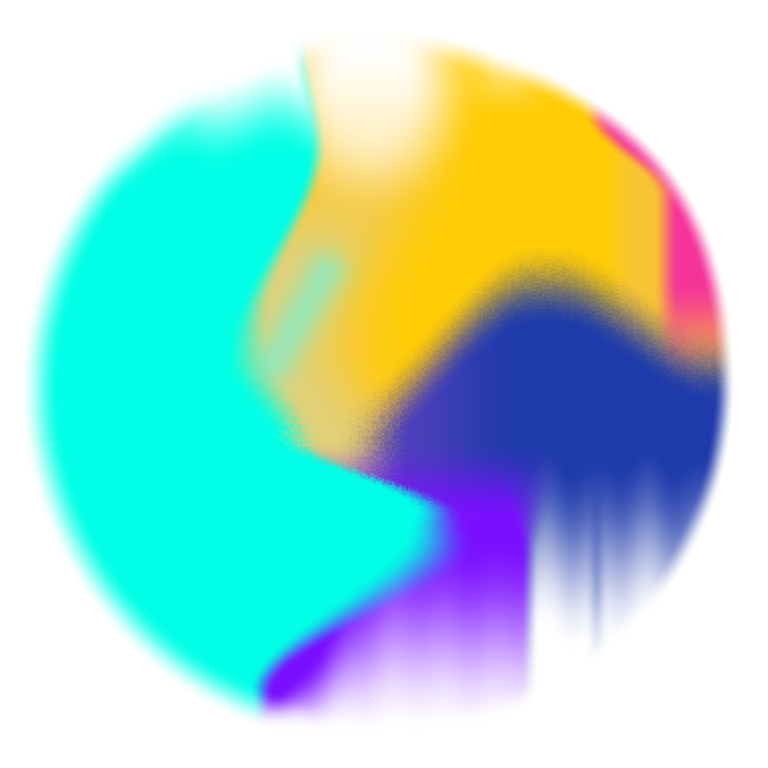
A WebGL 1 fragment shader for this background:

```glsl
precision highp float;
// A soft disc of flowing colour on white: teal, yellow, navy, violet and pink.
// Each colour is a smooth mask along a curved border, laid over the one before;
// separate fades dissolve the rim, and a fine grain roughens the inner borders.
uniform vec2 u_resolution;

// Smooth step that also accepts falling limits.
float ramp(float a, float b, float x) {
  float t = clamp((x - a) / (b - a), 0.0, 1.0);
  return t * t * (3.0 - 2.0 * t);
}

float bump(float centre, float width, float x) {
  float t = (x - centre) / width;
  return exp(-t * t);
}

float hash(vec2 p) {
  return fract(sin(dot(p, vec2(127.1, 311.7))) * 43758.5453);
}

float segmentDistance(vec2 p, vec2 a, vec2 b) {
  vec2 ab = b - a;
  return length(p - a - ab * clamp(dot(p - a, ab) / dot(ab, ab), 0.0, 1.0));
}

// Horizontal place of the winding right border of the teal.
float tealBorder(float y) {
  return 0.326 + 0.088 * ramp(0.56, 0.81, y) - 0.024 * ramp(0.80, 0.95, y)
    + 0.06 * ramp(0.54, 0.42, y) + 0.185 * ramp(0.43, 0.33, y)
    - 0.23 * ramp(0.30, 0.10, y);
}

// Yellow field with its pale sand strip, mint streak and cream glow.
vec3 warmField(vec2 p, float fromTeal) {
  vec3 c = mix(vec3(0.97, 0.79, 0.24), vec3(1.0, 0.80, 0.02), ramp(0.07, 0.22, fromTeal));
  c = mix(c, vec3(0.97, 0.77, 0.20), ramp(0.78, 0.83, p.x));
  float sand = ramp(0.17, 0.03, fromTeal) * ramp(0.78, 0.64, p.y);
  c = mix(c, vec3(0.87, 0.82, 0.50), sand * 0.9);
  float streak = segmentDistance(p, vec2(0.425, 0.645), vec2(0.358, 0.53));
  c = mix(c, vec3(0.50, 0.93, 0.80), 0.7 * bump(0.0, 0.028, streak));
  vec3 cream = mix(vec3(1.0, 0.95, 0.80), vec3(1.0), ramp(0.82, 0.95, p.y));
  float glow = length((p - vec2(0.483, 0.885)) * vec2(1.0, 0.85));
  c = mix(c, cream, ramp(0.15, 0.04, glow));
  float rimGlow = bump(0.66, 0.045, p.x) * ramp(0.84, 0.93, p.y);
  return mix(c, vec3(1.0, 0.95, 0.75), 0.7 * rimGlow);
}

void main() {
  vec2 p = gl_FragCoord.xy / u_resolution;
  float grain = hash(floor(p * 380.0)) - 0.5;
  float fromTeal = p.x - tealBorder(p.y);
  fromTeal += 0.02 * grain * bump(0.42, 0.07, p.y);
  vec3 color = warmField(p, fromTeal);

  // Navy dome, more purple at its left.
  float domeTop = 0.43 + 0.20 * ramp(0.43, 0.70, p.x) - 0.10 * ramp(0.72, 0.93, p.x);
  float navy = ramp(-0.055, 0.055, domeTop - p.y + 0.008 * grain)
    * ramp(0.435, 0.535, p.x + 0.012 * grain);
  vec3 navyColor = mix(vec3(0.30, 0.25, 0.73), vec3(0.12, 0.23, 0.67), ramp(0.52, 0.68, p.x));
  color = mix(color, navyColor, navy);

  // Pink sliver on the upper right rim.
  float pinkBorder = 0.862 - 0.09 * ramp(0.745, 0.85, p.y);
  float pink = ramp(-0.012, 0.022, p.x - pinkBorder) * ramp(0.50, 0.64, p.y);
  color = mix(color, vec3(0.96, 0.20, 0.60), pink);

  // Violet plume with a crisp right side lower down.
  float plumeSoftness = mix(0.012, 0.05, ramp(0.28, 0.40, p.y));
  float plume = ramp(0.69 + plumeSoftness, 0.69 - plumeSoftness, p.x);
  float violet = plume * ramp(0.43, 0.32, p.y);
  color = mix(color, vec3(0.48, 0.06, 1.0), violet);

  // Teal body, its border widening downward.
  float softness = 0.013 + 0.025 * bump(0.50, 0.10, p.y) + 0.045 * bump(0.25, 0.09, p.y);
  float teal = ramp(softness, -softness, fromTeal);
  color = mix(color, vec3(0.0, 1.0, 0.90), teal);

  // Fades into white: rippled under navy, soft under violet, above teal.
  float ripple = 0.012 * sin(p.x * 95.0) + 0.006 * sin(p.x * 43.0);
  float navyFade = ramp(0.16, 0.41, p.y + ripple);
  navyFade += 0.35 * (1.0 - navyFade) * bump(0.777, 0.009, p.x) * ramp(0.11, 0.26, p.y);
  float violetTop = mix(0.10, 0.30, ramp(0.36, 0.52, p.x));
  float violetFade = ramp(0.04, violetTop, p.y + 0.3 * ripple);
  float tealWave = 0.01 * sin(p.x * 48.0) + 0.25 * max(0.30 - p.x, 0.0);
  float tealFade = ramp(0.92, 0.79, p.y + tealWave);
  float cover = mix(mix(navyFade, violetFade, plume), tealFade, teal);

  // Disc rim, bulging at the upper right and crisper on the right.
  vec2 q = p - vec2(0.497, 0.495);
  float angle = atan(q.y, q.x);
  float radius = 0.445 + 0.016 * bump(0.62, 0.40, angle);
  float rim = mix(0.027, 0.014, ramp(-0.1, 0.35, q.x));
  cover *= ramp(radius + rim, radius - rim, length(q));

  gl_FragColor = vec4(mix(vec3(1.0), color, cover), 1.0);
}
```
